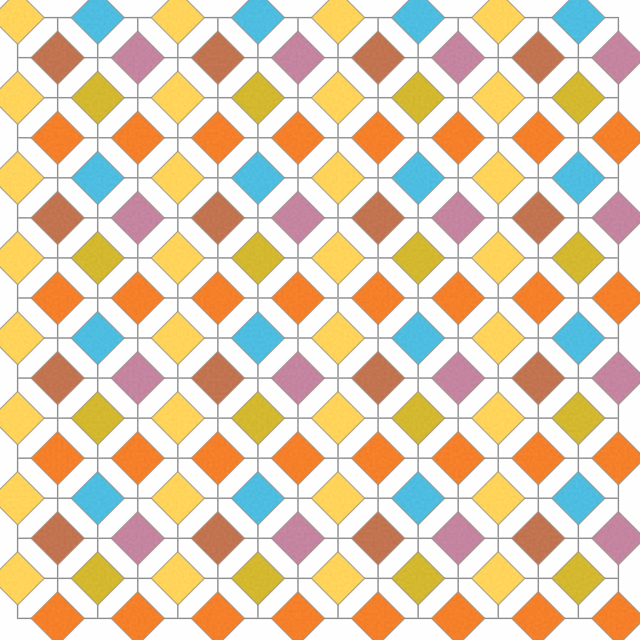
Write a WebGL 1 fragment shader that draws this pattern.

```glsl
precision highp float;
uniform vec2 u_resolution;

vec2 gradient(vec2 cell) {
  float h = fract(sin(dot(cell, vec2(127.1, 311.7))) * 43758.55);
  return vec2(cos(6.2832 * h), sin(6.2832 * h));
}

float gradientNoise(vec2 p) {
  vec2 i = floor(p), f = fract(p);
  vec2 s = f * f * (3.0 - 2.0 * f), e = vec2(1.0, 0.0);
  float low = mix(dot(gradient(i), f), dot(gradient(i + e), f - e), s.x);
  float high = mix(dot(gradient(i + e.yx), f - e.yx), dot(gradient(i + 1.0), f - 1.0), s.x);
  return mix(low, high, s.y);
}

// Four-row colour cycle, alternating along each row
vec3 tileColour(vec2 node) {
  float row = mod(node.y, 4.0);
  bool second = mod(node.x, 4.0) > 1.5;
  vec3 yellow = vec3(1.0, 0.83, 0.35);
  if (row < 0.5) return second ? vec3(0.30, 0.74, 0.88) : yellow;
  if (row < 1.5) return second ? vec3(0.77, 0.52, 0.63) : vec3(0.76, 0.45, 0.31);
  if (row < 2.5) return second ? vec3(0.83, 0.72, 0.18) : yellow;
  return vec3(0.96, 0.50, 0.16);
}

float stroke(float dist, float width, float aa) {
  return 1.0 - smoothstep(-aa, aa, dist - 0.5 * width);
}

void main() {
  vec2 uv = gl_FragCoord.xy / u_resolution;
  // Grid units, with rows counted downwards from the top line
  vec2 p = vec2(uv.x, 1.0 - uv.y) * 15.98 - 0.44;
  float aa = 0.7 * 15.98 / min(u_resolution.x, u_resolution.y);

  // Ruled grid, ending at the outermost lines
  vec2 fromLine = abs(p - clamp(floor(p + 0.5), 0.0, 15.0));
  vec2 pastEnd = max(abs(p - 7.5) - 7.5, 0.0);
  float lineDist = min(length(vec2(fromLine.x, pastEnd.y)), length(vec2(fromLine.y, pastEnd.x)));
  vec3 colour = mix(vec3(0.995), vec3(0.54), stroke(lineDist, 0.034, aa));

  // Nearest diamond on the checkerboard of grid crossings
  vec2 diagonal = 0.5 * vec2(p.x + p.y, p.x - p.y);
  vec2 nearest = floor(diagonal + 0.5);
  vec2 node = vec2(nearest.x + nearest.y, nearest.x - nearest.y);
  vec2 offset = abs(p - node);
  float edge = (offset.x + offset.y - 0.665) * 0.7071;
  vec2 inside = step(abs(node - 7.5), vec2(7.6));
  float present = inside.x * inside.y;

  // Faint printed grain and a thin grey outline
  vec3 fill = tileColour(node) + 0.03 * gradientNoise(p * 14.0);
  colour = mix(colour, fill, present * (1.0 - smoothstep(-aa, aa, edge)));
  colour = mix(colour, vec3(0.58, 0.56, 0.53), 0.8 * present * stroke(abs(edge), 0.028, aa));

  gl_FragColor = vec4(colour, 1.0);
}
```
